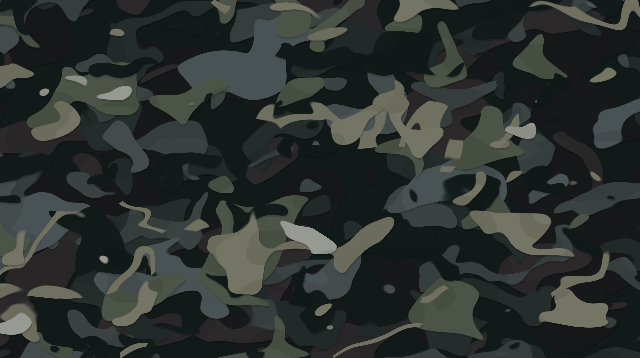
Reproduce this pattern procedurally as a WebGL 1 fragment shader.

```glsl
precision highp float;

uniform vec2 u_resolution;

vec2 hashGradient(vec2 cell) {
  vec3 h = fract(cell.xyx * vec3(0.1031, 0.1030, 0.0973));
  h += dot(h, h.yzx + 33.33);
  return fract((h.xx + h.yz) * h.zy) * 2.0 - 1.0;
}

float gradientNoise(vec2 p) {
  vec2 cell = floor(p);
  vec2 f = fract(p);
  vec2 w = f * f * (3.0 - 2.0 * f);
  float a = dot(hashGradient(cell), f);
  float b = dot(hashGradient(cell + vec2(1.0, 0.0)), f - vec2(1.0, 0.0));
  float c = dot(hashGradient(cell + vec2(0.0, 1.0)), f - vec2(0.0, 1.0));
  float d = dot(hashGradient(cell + 1.0), f - 1.0);
  return mix(mix(a, b, w.x), mix(c, d, w.x), w.y);
}

// Warped, sideways-stretched field with a spread of about one
float blobField(vec2 p, float seed, float frequency) {
  vec2 q = p * vec2(0.72, 1.0) * frequency;
  q.y -= 0.08 * q.x;
  q += seed * vec2(17.3, 9.1) + 40.0;
  q += 0.7 * vec2(gradientNoise(q * 1.5 + 5.2), gradientNoise(q * 1.5 + 31.7));
  return 5.0 * (gradientNoise(q) + 0.55 * gradientNoise(q * 2.2 + 13.5));
}

// Edge about one pixel wide
float edgeMask(float field, float frequency) {
  float soft = 2.4 * frequency / u_resolution.y;
  return smoothstep(-soft, soft, field);
}

// Lays one colour over the cloth, with two close tones and a thin lower shadow
vec3 layPatch(vec3 cloth, vec3 tint, vec2 p, float seed, float frequency, float level) {
  float body = edgeMask(blobField(p, seed, frequency) - level, frequency);
  float shadow = edgeMask(blobField(p + vec2(-0.002, 0.005), seed, frequency) - level, frequency);
  float facet = edgeMask(blobField(p, seed + 20.0, 5.0), 5.0);
  cloth *= 1.0 - 0.15 * shadow;
  return mix(cloth, tint * mix(0.96, 1.04, facet), body);
}

// Winding strips, broken up by a second field
float ribbonMask(vec2 p) {
  float strip = 0.24 - abs(blobField(p, 15.0, 4.0));
  float region = blobField(p, 16.0, 3.2) - 0.9;
  return edgeMask(min(strip, region), 4.0);
}

void main() {
  vec2 p = gl_FragCoord.xy / u_resolution.y;

  vec3 nearBlack = vec3(0.070, 0.098, 0.097);
  vec3 softBlack = vec3(0.088, 0.092, 0.097);
  vec3 plumGrey = vec3(0.165, 0.154, 0.160);
  vec3 darkTeal = vec3(0.135, 0.168, 0.167);
  vec3 deepSlate = vec3(0.220, 0.252, 0.248);
  vec3 slate = vec3(0.275, 0.308, 0.315);
  vec3 mossGreen = vec3(0.285, 0.318, 0.268);
  vec3 khaki = vec3(0.440, 0.440, 0.380);
  vec3 paleGrey = vec3(0.570, 0.580, 0.550);

  // Dark ground
  vec3 cloth = layPatch(nearBlack, softBlack, p, 1.0, 4.5, 0.4);
  cloth = layPatch(cloth, plumGrey, p, 2.0, 5.4, 0.82);
  cloth = layPatch(cloth, darkTeal, p, 3.0, 6.4, 0.90);

  // Middle tones, then dark cut-outs over them
  cloth = layPatch(cloth, deepSlate, p, 4.0, 6.4, 0.92);
  cloth = layPatch(cloth, slate, p, 5.0, 5.2, 1.08);
  cloth = layPatch(cloth, mossGreen, p, 6.0, 5.4, 1.12);
  cloth = layPatch(cloth, nearBlack, p, 7.0, 7.4, 1.12);

  // Light accents
  cloth = mix(cloth, khaki, ribbonMask(p));
  cloth = layPatch(cloth, khaki, p, 8.0, 6.2, 1.30);
  cloth = layPatch(cloth, paleGrey, p, 9.0, 6.4, 2.2);

  gl_FragColor = vec4(cloth, 1.0);
}
```
